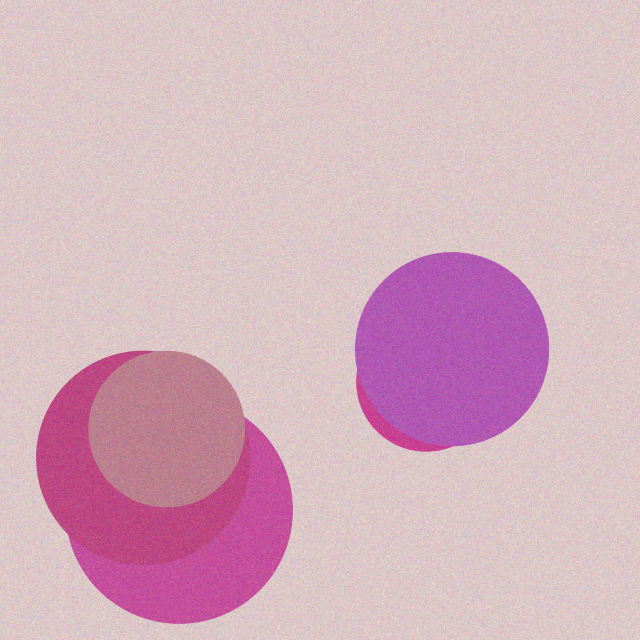
Write a Shadertoy shader that draws this background.

```glsl
// Five flat overlapping discs in pink, rose and violet on a pale blush ground.
// Discs are painted back to front from circle distances with smoothed edges,
// then a fine coloured grain from an integer hash covers the whole canvas.

#define GROUND vec3(0.862, 0.782, 0.782)
#define MAGENTA vec3(0.770, 0.310, 0.610)
#define CRIMSON vec3(0.738, 0.280, 0.510)
#define ROSE vec3(0.735, 0.495, 0.555)
#define CERISE vec3(0.780, 0.255, 0.570)
#define VIOLET vec3(0.695, 0.345, 0.700)
#define GRAIN_CELLS 512.0
#define GRAIN_AMOUNT 0.095

// Three independent values in 0..1 for each grain cell
vec3 hashCell(vec2 cell) {
    uvec3 h = uvec3(ivec3(cell.x, cell.y, cell.x + cell.y)) * 1664525u + 1013904u;
    h.x += h.y * h.z;
    h.y += h.z * h.x;
    h.z += h.x * h.y;
    h ^= h >> 16u;
    h.x += h.y * h.z;
    h.y += h.z * h.x;
    h.z += h.x * h.y;
    return vec3(h >> 8u) / 16777216.0;
}

// Lays one flat disc over the colour below it
void paintDisc(inout vec3 color, vec2 p, vec2 center, float radius, vec3 tint) {
    float edge = 0.6 / min(iResolution.x, iResolution.y);
    float dist = length(p - center) - radius;
    color = mix(color, tint, 1.0 - smoothstep(-edge, edge, dist));
}

void mainImage(out vec4 fragColor, in vec2 fragCoord) {
    // Unit square centred on the canvas
    float side = min(iResolution.x, iResolution.y);
    vec2 p = (fragCoord - 0.5 * iResolution.xy) / side + 0.5;

    vec3 color = GROUND;

    // Left cluster
    paintDisc(color, p, vec2(0.280, 0.203), 0.1777, MAGENTA);
    paintDisc(color, p, vec2(0.224, 0.2845), 0.1676, CRIMSON);
    paintDisc(color, p, vec2(0.2605, 0.3295), 0.1224, ROSE);

    // Right pair
    paintDisc(color, p, vec2(0.666, 0.4036), 0.1094, CERISE);
    paintDisc(color, p, vec2(0.7064, 0.4544), 0.1517, VIOLET);

    // Fine coloured grain
    vec3 grain = hashCell(floor(p * GRAIN_CELLS)) - 0.5;
    color += GRAIN_AMOUNT * grain;

    fragColor = vec4(clamp(color, 0.0, 1.0), 1.0);
}
```
